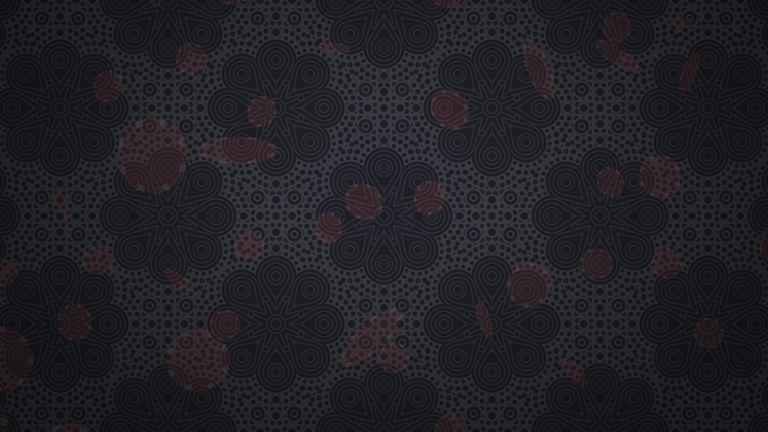
Write a Shadertoy shader that draws this pattern.

```glsl
// Dark damask of staggered eight-petal mandala flowers on a dotted ground, with
// faint red discs scattered over it. The lattice is folded by symmetry onto one
// petal, drawn with distance functions; the discs come from a jittered hash grid.

const float TAU = 6.2831853;
const float PETAL_X = 0.445;   // petal centre, where half a lattice period is 1
const float PETAL_R = 0.19;
const float LINE = 0.007;      // half width of the ornament lines

vec3 hash3(vec2 p) {
    vec3 q = fract(p.xyx * vec3(0.1031, 0.1030, 0.0973));
    q += dot(q, q.yxz + 33.33);
    return fract((q.xxy + q.yzz) * q.zyx);
}

float fill(float d, float px) { return clamp(0.5 - d / px, 0.0, 1.0); }

float ring(vec2 p, float r) { return abs(length(p) - r) - LINE; }

// Circle of radius r at the origin, drawn out to a point at x = -len.
float teardrop(vec2 p, float r, float len) {
    p.y = abs(p.y);
    float s = r / len, c = sqrt(1.0 - s * s);
    float side = dot(p, vec2(c, s));
    if (side > 0.0 && p.x > -r * s) return length(p) - r;
    vec2 tip = p + vec2(len, 0.0);
    float along = dot(tip, vec2(c, s));
    if (along < 0.0) return length(tip);
    if (along > len * c) return length(p) - r;
    return dot(tip, vec2(-s, c));
}

// Fold the staggered lattice onto one quadrant around the nearest flower.
vec2 foldLattice(vec2 u) {
    vec2 a = abs(mod(u + 1.0, 2.0) - 1.0);
    if (a.x + a.y > 1.0) a = 1.0 - a;
    return a.y > a.x ? a.yx : a;
}

// Fold the circle onto half a petal lying along x.
vec2 foldPetal(vec2 a) {
    float w = TAU / 8.0;
    float t = abs(mod(atan(a.y, a.x) + 0.5 * w, w) - 0.5 * w);
    return length(a) * vec2(cos(t), sin(t));
}

// Light line work inside a flower.
float flowerLines(vec2 s, float px) {
    vec2 v = s - vec2(PETAL_X, 0.0);
    float d = abs(teardrop(v, 0.158, 0.32)) - LINE;
    d = min(d, abs(teardrop(v, 0.118, 0.22)) - LINE);
    d = min(d, min(ring(v, 0.078), ring(v, 0.042)));
    // Dots running up the petal
    float step0 = 0.034;
    float k = clamp(round((s.x - 0.15) / step0), 0.0, 3.0);
    d = min(d, length(s - vec2(0.15 + k * step0, 0.0)) - 0.010);
    // Stamen between two petals
    vec2 axis = vec2(cos(TAU / 16.0), sin(TAU / 16.0));
    vec2 m = vec2(dot(s, axis), dot(s, vec2(-axis.y, axis.x)));
    d = min(d, ring(m - vec2(0.25, 0.0), 0.027));
    d = min(d, length(m - vec2(clamp(m.x, 0.11, 0.223), 0.0)) - LINE);
    // Heart of the flower
    d = min(d, min(ring(s, 0.050), ring(s, 0.088)));
    return fill(d, px);
}

// Dark dots outside the flowers: rows around each petal, targets, axis beads.
float groundDots(vec2 a, vec2 s, float px) {
    float gap = 0.063;
    vec2 v = s - vec2(PETAL_X, 0.0);
    float rho = length(v);
    float row = floor((rho - PETAL_R) / gap);
    float radius = PETAL_R + (row + 0.5) * gap;
    float count = floor(TAU * radius / gap);
    float arc = (fract(atan(v.y, v.x) * count / TAU) - 0.5) * TAU / count * radius;
    float size = mix(0.017, 0.024, hash3(vec2(row, 3.0)).x);
    float d = length(vec2(arc, rho - radius)) - size;

    vec2 t = a - vec2(0.83, 0.17);
    d = max(d, 0.085 - length(t));
    float target = min(abs(length(t) - 0.052) - 0.014, length(t) - 0.022);
    float beadX = 0.70 + 0.15 * clamp(round((a.x - 0.70) / 0.15), 0.0, 2.0);
    float bead = length(a - vec2(beadX, 0.0)) - 0.036;
    d = max(d, 0.02 - bead);
    return fill(min(d, min(target, bead)), px);
}

// Scattered discs: x is the face, y the pale marks on the rim.
vec2 discs(vec2 p, float px) {
    float cell = 0.205;
    vec2 home = floor(p / cell), cover = vec2(0.0);
    for (int j = -1; j <= 1; j++)
    for (int i = -1; i <= 1; i++) {
        vec2 id = home + vec2(i, j);
        vec3 h = hash3(id + 71.0), g = hash3(id + 137.0);
        if (g.z > 0.88) continue;
        vec2 q = p - (id + 0.1 + 0.8 * h.xy) * cell;
        float turn = g.x * TAU, radius = 0.036 + 0.062 * pow(h.z, 4.0);
        q = mat2(cos(turn), -sin(turn), sin(turn), cos(turn)) * q;
        q.y /= g.y < 0.2 ? 0.35 : mix(0.8, 1.0, g.y);
        float r = length(q);
        float face = fill(r - radius, px);
        float wedge = abs(fract(atan(q.y, q.x) * 8.0 / TAU) - 0.5) - 0.15;
        float mark = fill(max(wedge * TAU / 8.0 * r, radius * 0.84 - r), px);
        cover = vec2(max(cover.x, face), mix(cover.y, mark, face));
    }
    return cover;
}

void mainImage(out vec4 fragColor, in vec2 fragCoord) {
    vec2 p = (fragCoord - 0.5 * iResolution.xy) / iResolution.y;
    float px = 1.0 / iResolution.y, scale = 4.0;
    vec2 a = foldLattice(p * scale), s = foldPetal(a);

    vec3 ground = vec3(0.215, 0.218, 0.245), ink = vec3(0.112, 0.114, 0.142);
    float outer = length(s - vec2(PETAL_X, 0.0)) - PETAL_R;
    float body = fill(min(outer, s.x - PETAL_X), px * scale);
    float pale = mix(1.0 - groundDots(a, s, px * scale),
                     0.62 * flowerLines(s, px * scale), body);
    vec3 color = mix(ink, ground, pale);

    vec2 disc = discs(p, px);
    color = mix(color, vec3(0.43, 0.20, 0.21), 0.25 * disc.x);
    color = mix(color, vec3(0.42, 0.44, 0.47), 0.25 * disc.x * disc.y);

    // Soft light a little above the middle
    float away = length((p - vec2(0.0, 0.08)) * vec2(0.95, 1.25));
    color *= mix(1.05, 0.52, smoothstep(0.1, 1.1, away));
    fragColor = vec4(color, 1.0);
}
```
